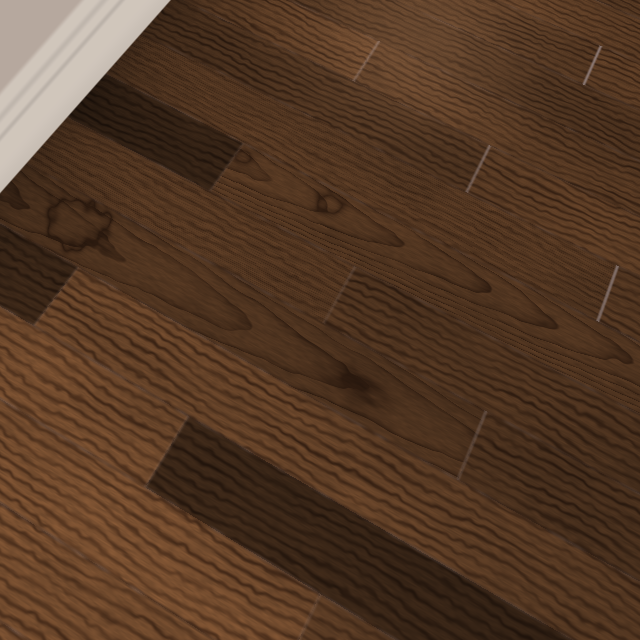
This texture is drawn by a WebGL 2 fragment shader. Its source:

```glsl
#version 300 es
precision highp float;
// A dark oak plank floor seen at an angle, with a pale skirting board in one corner.
// A projective map turns the canvas into plank rows; joints step along every three rows,
// and layered sines, value noise and parabolic contours draw the grain and knots.

uniform vec2 u_resolution;
out vec4 fragColor;

const vec3 WOOD = vec3(0.375, 0.247, 0.150);
const vec3 GRAIN = vec3(0.195, 0.115, 0.065);
const vec3 JOINT = vec3(0.60, 0.53, 0.52);
const vec3 GLOSS = vec3(0.13, 0.10, 0.075);
const vec3 BOARD = vec3(0.815, 0.775, 0.735);
const vec3 WALL = vec3(0.715, 0.660, 0.620);

const float GRAIN_LINES = 7.5;    // dark lines across one plank
const float JOINT_START = 0.135;  // joint position in row 2
const float JOINT_STEP = 0.255;   // shift from row to row
const float JOINT_DRIFT = 0.0985; // shift back after each three rows
const float JOINT_WIDTH = 0.0022;
const float SEAM_WIDTH = 0.018;

// Brightness of each row: x before its joint, y after it.
const vec2 TONE[13] = vec2[13](
  vec2(0.92, 1.00), vec2(0.84, 0.84), vec2(1.02, 0.92), vec2(0.84, 1.00),
  vec2(0.93, 0.93), vec2(0.58, 0.93), vec2(0.93, 0.86), vec2(0.85, 0.87),
  vec2(0.60, 1.06), vec2(1.08, 0.59), vec2(1.10, 0.90), vec2(1.08, 1.08),
  vec2(0.58, 1.05));

// Knots: position along, row position, radius, strength.
const vec4 KNOTS[3] = vec4[3](
  vec4(0.207, 5.25, 0.15, 0.8), vec4(0.047, 5.2, 0.10, 0.7), vec4(-0.11, 7.43, 0.36, 0.9));

float hash(vec2 p) {
  vec3 q = fract(p.xyx * vec3(0.1031, 0.1030, 0.0973));
  q += dot(q, q.yzx + 33.33);
  return fract((q.x + q.y) * q.z);
}

float noise(vec2 p) {
  vec2 i = floor(p), f = fract(p);
  f = f * f * (3.0 - 2.0 * f);
  return mix(mix(hash(i), hash(i + vec2(1, 0)), f.x),
             mix(hash(i + vec2(0, 1)), hash(i + vec2(1, 1)), f.x), f.y);
}

float waves(vec2 p) {
  return 0.5 * sin(p.x + 1.3 * sin(p.y)) + 0.3 * sin(2.3 * p.x + 1.7 * p.y)
       + 0.2 * sin(4.1 * p.x - 2.6 * p.y);
}

// Canvas (x centred, y downwards) to floor: x along the planks, y in rows.
vec2 floorMap(vec2 p) {
  float depth = 1.0 - 0.077 * p.x + 0.531 * p.y;
  return vec2(p.x + 0.72 * p.y, -6.216 * p.x + 14.249 * p.y + 1.709) / depth;
}

float stroke(float d, float width, float soft) {
  return 1.0 - smoothstep(width - soft, width + soft, abs(d));
}

float straightGrain(vec2 f, float seed) {
  float phase = f.y * GRAIN_LINES + 0.65 * waves(vec2(f.x * 9.0 + seed, f.y * 2.0))
              + 0.35 * (noise(vec2(f.x * 95.0, f.y * 9.0)) - 0.5);
  float line = pow(0.5 + 0.5 * sin(6.2832 * phase), 2.5);
  return line * (0.35 + 0.6 * noise(vec2(f.x * 14.0 + seed, f.y * 5.0)));
}

// Nested arches pointing along the plank.
float archGrain(vec2 f, float centre, float tip, float spacing) {
  float across = f.y - centre;
  float arch = (tip - f.x - 1.5 * across * across) / spacing
             + 0.22 * waves(vec2(f.x * 17.0, f.y * 3.0))
             + 0.12 * (noise(vec2(f.x * 70.0, f.y * 12.0)) - 0.5);
  float inner = fract(arch);
  float line = smoothstep(0.0, 0.05, inner) * exp(-inner * 6.0);
  return line * (0.6 + 0.6 * noise(f * vec2(12.0, 3.0)));
}

vec3 planks(vec2 p) {
  vec2 f = floorMap(p), soft = fwidth(f);
  float row = floor(f.y);
  float joint = JOINT_START + JOINT_STEP * mod(row - 2.0, 3.0)
              - JOINT_DRIFT * floor((row - 2.0) / 3.0);
  float after = smoothstep(-soft.x, soft.x, f.x - joint);
  vec2 tones = TONE[int(clamp(row, 0.0, 12.0))];
  float seed = 40.0 * hash(vec2(row + 20.0, step(joint, f.x)));

  // Grain: arches on the figured planks, fine lines elsewhere
  float figured5 = float(row == 5.0) * after;
  float figured7 = float(row == 7.0) * (1.0 - after);
  float figured4 = float(row == 4.0 || row == 6.0) * (1.0 - after);
  float grain = straightGrain(f, seed) * (1.0 - 0.85 * max(figured5, figured7) - 0.45 * figured4);
  grain += figured5 * archGrain(f, 5.35, 0.60, 0.125);
  grain += figured7 * archGrain(f, 7.55, 0.40, 0.20);
  grain += figured4 * 0.5 * archGrain(f, 5.35, 0.60, 0.125);
  vec2 smear = (f - vec2(0.375, 7.55)) * vec2(22.0, 4.5);
  grain += figured7 * 0.75 * exp(-dot(smear, smear)) * (0.5 + noise(f * vec2(45.0, 9.0)));
  for (int i = 0; i < 3; i++) {
    vec2 d = (f - KNOTS[i].xy) * vec2(8.0, 1.0);
    float ring = length(d) - KNOTS[i].z * (1.0 + 0.35 * waves(d * 7.0));
    grain += KNOTS[i].w * max(figured5, figured7) * exp(-abs(ring) * 22.0);
  }
  float fibre = noise(f * vec2(50.0, 38.0)) + noise(f * vec2(130.0, 70.0)) - 1.0;
  vec3 color = mix(WOOD, GRAIN, clamp(grain, 0.0, 0.95)) * (1.0 + 0.12 * fibre);
  color *= mix(tones.x, tones.y, after);
  color *= 0.95 + 0.14 * noise(f * vec2(5.0, 1.3) + seed);

  // Seams between rows, then end joints that catch light to the upper right
  float seam = stroke(fract(f.y + 0.5) - 0.5, SEAM_WIDTH, soft.y);
  color = mix(color, mix(GRAIN, JOINT, 0.45 * noise(f * vec2(60.0, 2.0))), 0.45 * seam);
  float shine = 0.12 + 0.75 * smoothstep(-0.25, 0.45, p.x - 0.4 * p.y);
  color = mix(color, JOINT, shine * stroke(f.x - joint, JOINT_WIDTH, soft.x));

  // Room light
  vec2 g = (p - vec2(0.16, 0.06)) * vec2(6.0, 7.0);
  color *= 0.94 + 0.18 * smoothstep(0.4, 1.3, p.y - p.x) - 0.10 * smoothstep(0.7, 1.4, p.x + p.y);
  return color + GLOSS * exp(-dot(g, g));
}

vec3 skirting(float d, float soft) {
  vec3 color = mix(BOARD * 0.96, BOARD, smoothstep(0.0, 0.03, d));
  color *= 1.0 - 0.10 * stroke(d - 0.057, 0.003, 0.003) - 0.08 * stroke(d - 0.078, 0.004, 0.004);
  return mix(color, WALL, smoothstep(0.100 - soft, 0.106 + soft, d));
}

void main() {
  vec2 uv = gl_FragCoord.xy / u_resolution;
  vec2 p = vec2(uv.x - 0.5, 1.0 - uv.y);
  float soft = 1.0 / min(u_resolution.x, u_resolution.y);
  float edge = (0.302 - 1.132 * uv.x - p.y) / 1.51; // distance into the skirting
  vec3 color = planks(p) * (1.0 - 0.25 * exp(min(edge, 0.0) * 18.0));
  color = mix(color, skirting(edge, soft), smoothstep(-soft, soft, edge));
  fragColor = vec4(color, 1.0);
}
```
